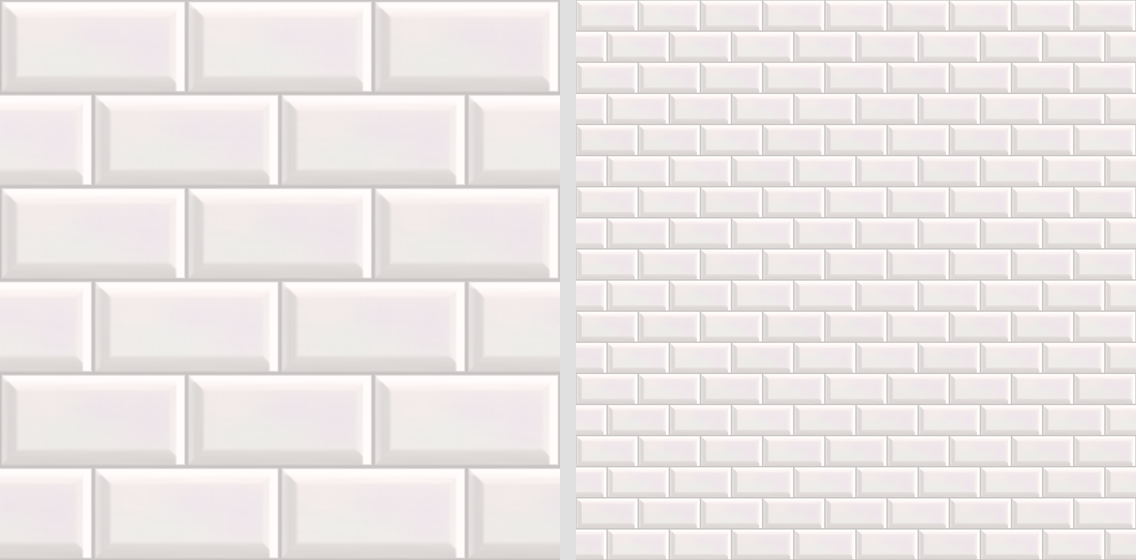
Left: one tile. Right: repeated 3 by 3.
This texture is drawn by a WebGL 1 fragment shader. Its source:

```glsl
precision highp float;
// Glossy white bevelled wall tiles in a half-offset running bond.

uniform vec2 u_resolution;

// Layout: lengths below are in tile heights, each tile is 2 wide and 1 high
const vec2 REPEATS = vec2(3.0, 6.0);
const float JOINT = 0.023;
const float BEVEL = 0.185;
const float RIM_TOP = 0.095;
const float RIM_RIGHT = 0.115;
const float VARIATION = 0.008;
const float STREAKS = 0.007;

const vec3 FACE = vec3(0.938, 0.920, 0.914);
const vec3 ROSE = vec3(0.962, 0.922, 0.920);
const vec3 LILAC = vec3(0.936, 0.899, 0.922);
const vec3 SAGE = vec3(0.928, 0.926, 0.914);
const vec3 BEVEL_TOP = vec3(0.985, 0.952, 0.948);
const vec3 BEVEL_RIGHT = vec3(0.962, 0.938, 0.934);
const vec3 BEVEL_LEFT = vec3(0.868, 0.850, 0.845);
const vec3 BEVEL_BOTTOM = vec3(0.872, 0.853, 0.846);
const vec3 RIM = vec3(1.0, 0.988, 0.986);
const vec3 GROUT = vec3(0.815, 0.798, 0.794);
const vec3 GROUT_CORE = vec3(0.755, 0.745, 0.742);

float hash(vec2 p) {
  return fract(sin(dot(p, vec2(12.99, 78.23))) * 4375.85);
}

// Soft elliptical patch, 1 at its centre
float patchAt(vec2 q, vec2 center, vec2 radius) {
  vec2 d = (q - center) / radius;
  return exp(-dot(d, d));
}

// Layered sines, stretched along the first axis
float streaks(vec2 q) {
  return (sin(q.y * 57.0 + 1.5 * sin(q.x * 4.0))
        + sin(q.y * 93.0 + 2.0 * sin(q.x * 3.0 + 1.0))
        + sin(q.y * 31.0 + q.x * 5.0)) / 3.0;
}

vec3 faceColor(vec2 q) {
  vec3 c = mix(FACE, ROSE, smoothstep(0.55, 0.85, q.y) * 0.6);
  c = mix(c, SAGE, patchAt(q, vec2(0.75, 0.38), vec2(0.45, 0.24)));
  c = mix(c, ROSE, 0.7 * patchAt(q, vec2(0.50, 0.66), vec2(0.22, 0.16)));
  c = mix(c, LILAC, 0.8 * patchAt(q, vec2(1.12, 0.62), vec2(0.28, 0.18)));
  c = mix(c, LILAC, 0.9 * patchAt(q, vec2(1.60, 0.50), vec2(0.24, 0.32)));
  return c;
}

void main() {
  // Running bond grid with wrapped tile index
  vec2 grid = gl_FragCoord.xy / u_resolution * REPEATS;
  float row = floor(grid.y);
  grid.x += 0.5 * (1.0 - mod(row, 2.0));
  vec2 id = mod(floor(grid), REPEATS);
  vec2 q = fract(grid) * vec2(2.0, 1.0);
  float aa = max(REPEATS.y / u_resolution.y, 0.008);

  // Distances to the tile edges
  float right = 2.0 - q.x;
  float top = 1.0 - q.y;
  float side = min(q.x, right);
  float end = min(q.y, top);
  float edge = min(side, end);

  // Bevels meeting on mitred corners
  vec3 leftTone = mix(BEVEL_LEFT + 0.035, BEVEL_LEFT, smoothstep(0.04, 0.11, q.x));
  vec3 topTone = mix(RIM, BEVEL_TOP, smoothstep(0.05, 0.16, top));
  vec3 bottomTone = mix(BEVEL_BOTTOM - 0.012, BEVEL_BOTTOM + 0.012,
                        smoothstep(0.03, BEVEL, q.y));
  vec3 sideTone = mix(leftTone, BEVEL_RIGHT, step(1.0, q.x));
  vec3 endTone = mix(bottomTone, topTone, step(0.5, q.y));
  float mitre = smoothstep(-0.025, 0.025, end - side);
  vec3 bevel = mix(endTone, sideTone, mitre);

  // Flat face with a soft inner edge and brushed sheen
  float onFace = smoothstep(BEVEL - 0.035, BEVEL + 0.025, edge);
  vec3 color = mix(bevel, faceColor(q), onFace);
  float sheen = mix(streaks(q), streaks(q.yx), max(mitre * (1.0 - onFace), 0.4 * onFace));
  color += STREAKS * sheen * mix(1.0, 0.5, onFace);
  color += VARIATION * (hash(id) - 0.5);

  // Bright glazed rim along the top and right edges
  float rimTop = 1.0 - smoothstep(RIM_TOP - 0.035, RIM_TOP + 0.015, top);
  rimTop *= smoothstep(0.0, 0.12, q.x);
  float rimRight = 1.0 - smoothstep(RIM_RIGHT - 0.02, RIM_RIGHT + 0.015, right);
  color = mix(color, RIM, max(rimTop, rimRight));

  // Narrow grout with a darker core
  float core = 1.0 - smoothstep(0.0, JOINT * 0.7, edge);
  vec3 grout = mix(GROUT, GROUT_CORE, core * 0.75);
  grout += 0.015 * sin(q.x * 9.42478) * sin(q.y * 12.56637);
  color = mix(grout, color, smoothstep(JOINT - aa, JOINT + aa, edge));

  gl_FragColor = vec4(clamp(color, 0.0, 1.0), 1.0);
}
```
